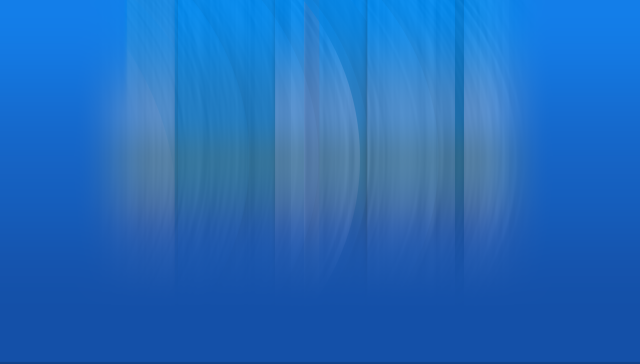
Give the GLSL for this background, as a Shadertoy shader.

```glsl
// Draws a blue backdrop with a soft curtain of translucent panels, fine stripes and sweeping arcs.

const vec3 SKY_TOP = vec3(0.075, 0.495, 0.915);
const vec3 SKY_MID = vec3(0.085, 0.39, 0.77);
const vec3 SKY_LOW = vec3(0.08, 0.315, 0.66);
const vec3 AZURE = vec3(0.03, 0.54, 0.92);
const vec3 PALE_BLUE = vec3(0.355, 0.56, 0.79);
const vec3 PALE_GREEN = vec3(0.335, 0.505, 0.65);
const vec3 DEEP_TEAL = vec3(0.11, 0.475, 0.75);
const vec3 DEEP_GREEN = vec3(0.19, 0.45, 0.61);
const vec3 PALE_DUSK = vec3(0.235, 0.39, 0.67);
const vec3 DEEP_DUSK = vec3(0.15, 0.35, 0.655);
const vec3 MAUVE = vec3(0.36, 0.47, 0.69);

float hash(float n) {
    return fract(sin(n * 127.1) * 43758.5453);
}

// Smooth one-dimensional noise in 0..1.
float noise(float x) {
    float cell = floor(x);
    return mix(hash(cell), hash(cell + 1.0), smoothstep(0.0, 1.0, x - cell));
}

// Soft-edged interval from a to b.
float band(float x, float a, float b, float soft) {
    return smoothstep(a - soft, a + soft, x) * (1.0 - smoothstep(b - soft, b + soft, x));
}

// Vertical gradient from dusk through a green tone and a body tone to azure.
vec3 panelGradient(float y, vec3 dusk, vec3 green, vec3 body) {
    vec3 color = mix(dusk, green, smoothstep(0.32, 0.56, y));
    color = mix(color, body, smoothstep(0.55, 0.70, y));
    return mix(color, AZURE, smoothstep(0.68, 1.0, y));
}

vec3 backdrop(float y) {
    vec3 color = mix(SKY_LOW, SKY_MID, smoothstep(0.14, 0.62, y));
    return mix(color, SKY_TOP, smoothstep(0.50, 1.0, y));
}

// Brightness of vertical bars and hairlines.
float stripes(float x) {
    float bars = hash(floor(x * 44.0)) - 0.5;
    float narrow = noise(x * 110.0) - 0.5;
    float hairs = noise(x * 300.0 + 7.0) - 0.5;
    return 0.026 * bars + 0.018 * narrow + 0.016 * hairs;
}

// Where a circle of this radius, bulging right at height y0, has its rightmost x.
float bulge(vec2 p, float y0, float radius) {
    float dy = p.y - y0;
    return p.x + radius - sqrt(max(radius * radius - dy * dy, 0.0));
}

// Clusters of thin curved streaks across the arc coordinate.
float streaks(float edge) {
    float cluster = smoothstep(0.35, 0.75, noise(edge * 10.0 + 2.0));
    return (noise(edge * 130.0) - 0.5) * (0.012 + 0.022 * cluster);
}

// Thin shadow that is darkest at a seam and falls away to its left.
float seamShadow(float x, float seam) {
    float inside = seam - x;
    return exp(-max(inside, 0.0) * 260.0) * smoothstep(-0.001, 0.001, inside);
}

void mainImage(out vec4 fragColor, in vec2 fragCoord) {
    vec2 uv = fragCoord / iResolution.xy;
    vec2 p = vec2(uv.x * iResolution.x / iResolution.y, uv.y);
    float soft = 0.001;
    float high = smoothstep(0.65, 0.98, uv.y);
    vec3 color = backdrop(uv.y);

    // Curtain coverage: soft sides, a crisper left edge on top, a fading foot.
    float left = smoothstep(0.115, 0.245, uv.x);
    left = mix(left, smoothstep(0.192, 0.202, uv.x), 0.75 * high);
    float right = 1.0 - smoothstep(0.735, 0.865, uv.x);
    float foot = 0.45 * smoothstep(0.15, 0.36, uv.y) + 0.55 * smoothstep(0.28, 0.45, uv.y);
    float cover = left * right * foot;

    // Light and dark panels.
    float shade = 0.92 * band(uv.x, 0.273, 0.430, soft);
    shade += 0.10 * band(uv.x, 0.430, 0.573, soft);
    shade += 0.25 * band(uv.x, 0.573, 0.711, soft);
    shade += 0.90 * band(uv.x, 0.711, 0.725, soft);
    vec3 lightTone = panelGradient(uv.y, PALE_DUSK, PALE_GREEN, PALE_BLUE);
    vec3 darkTone = panelGradient(uv.y, DEEP_DUSK, DEEP_GREEN, DEEP_TEAL);
    vec3 curtain = mix(lightTone, darkTone, shade);

    // Outer panels stay paler near the top, and one bar is mauve.
    float outer = band(uv.x, 0.198, 0.273, soft) + 0.4 * band(uv.x, 0.725, 0.80, 0.01);
    curtain = mix(curtain, PALE_BLUE, 0.25 * outer * high);
    curtain = mix(curtain, MAUVE, 0.35 * band(uv.x, 0.475, 0.499, soft));

    // Parallel curved streaks and a crescent shadow beside the main arc.
    float edge = bulge(p, 0.565, 0.683);
    float steep = bulge(p, 0.62, 1.0);
    curtain += streaks(edge) + 0.7 * streaks(steep + 0.4) + stripes(uv.x);
    float crescent = band(edge, 0.989, 1.12, 0.002) * (1.0 - smoothstep(0.572, 0.574, uv.x));
    curtain = mix(curtain, 0.96 * darkTone, 0.65 * crescent);

    // Fainter shadows outside further arcs.
    for (int i = 0; i < 4; i++) {
        float k = float(i);
        float outside = edge - (0.685 + 0.19 * k - 0.05 * step(1.5, k));
        curtain *= 1.0 - 0.04 * exp(-max(outside, 0.0) * 20.0) * smoothstep(-0.002, 0.002, outside);
    }
    color = mix(color, curtain, cover);

    // Broad faint arc over the left panel.
    float wideEdge = bulge(p, 0.42, 0.80);
    float wideArc = band(wideEdge, 0.485, 0.62, 0.002) * (1.0 - smoothstep(0.272, 0.274, uv.x));
    color = mix(color, darkTone, 0.18 * wideArc * cover);

    // Shadows along the panel seams.
    float seams = 0.8 * seamShadow(uv.x, 0.278) + 0.9 * seamShadow(uv.x, 0.430);
    seams += 1.5 * seamShadow(uv.x, 0.574) + 0.7 * band(uv.x, 0.711, 0.725, soft);
    color *= 1.0 - 0.13 * seams * smoothstep(0.14, 0.55, uv.y);

    // Dark line along the foot.
    color *= 1.0 - 0.18 * (1.0 - smoothstep(0.003, 0.008, uv.y));
    fragColor = vec4(clamp(color, 0.0, 1.0), 1.0);
}
```
